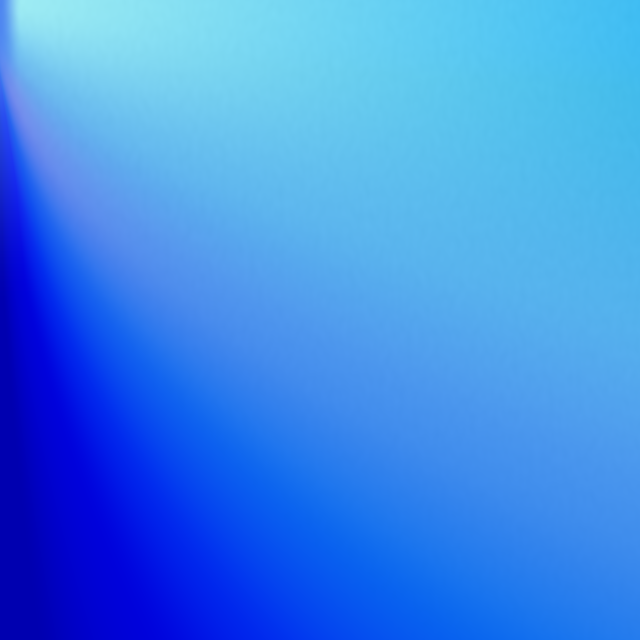
This background is drawn by a Shadertoy shader. Its source:

```glsl
// A soft fan of light: pale cyan at the top sinks through azure to deep blue.
// Bands follow parabolas opening from the upper left corner, coloured by a
// smooth ramp, then tinted with violet, a blue haze on the left and faint grain.

#define FAN_SPREAD 1.1
#define FAN_OFFSET 0.01
#define RAMP_OVERLAP 0.3
#define VIOLET_AMOUNT 0.24
#define VIOLET_REACH 0.2
#define RIM_WIDTH 0.034
#define GRAIN_AMOUNT 0.012
#define GRAIN_SCALE vec2(90.0, 55.0)

// Ramp stops: colour, then position across the fan
const int STOP_COUNT = 7;
const vec4 STOPS[STOP_COUNT] = vec4[STOP_COUNT](
    vec4(0.34, 0.69, 0.93, 0.48),
    vec4(0.30, 0.60, 0.93, 0.65),
    vec4(0.22, 0.53, 0.925, 0.82),
    vec4(0.03, 0.42, 0.935, 1.03),
    vec4(0.00, 0.19, 0.94, 1.35),
    vec4(0.00, 0.01, 0.885, 1.75),
    vec4(0.00, 0.00, 0.69, 3.10)
);

vec2 hashGradient(vec2 cell) {
    vec2 h = vec2(dot(cell, vec2(127.1, 311.7)), dot(cell, vec2(269.5, 183.3)));
    return 2.0 * fract(sin(h) * 43758.5) - 1.0;
}

float gradientNoise(vec2 p) {
    vec2 i = floor(p), f = fract(p);
    vec2 w = f * f * f * (f * (f * 6.0 - 15.0) + 10.0);
    vec2 e = vec2(0.0, 1.0);
    float low = mix(dot(hashGradient(i), f),
                    dot(hashGradient(i + e.yx), f - e.yx), w.x);
    float high = mix(dot(hashGradient(i + e.xy), f - e.xy),
                     dot(hashGradient(i + e.yy), f - e.yy), w.x);
    return mix(low, high, w.y);
}

// Overlapping steps keep the joins between stops free of visible creases
vec3 fanRamp(vec3 skyColour, float band) {
    vec3 colour = skyColour;
    float previous = 0.12;
    for (int i = 0; i < STOP_COUNT; i++) {
        float position = STOPS[i].w;
        float margin = RAMP_OVERLAP * (position - previous);
        float blend = smoothstep(previous - margin, position + margin, band);
        colour = mix(colour, STOPS[i].rgb, blend);
        previous = position;
    }
    return colour;
}

void mainImage(out vec4 fragColor, in vec2 fragCoord) {
    vec2 uv = fragCoord / iResolution.xy;
    float depth = 1.0 - uv.y;
    float band = depth / (FAN_SPREAD * sqrt(uv.x + FAN_OFFSET));

    // Main light, paler toward the left
    vec3 skyColour = vec3(0.63, 0.93, 0.955) - vec3(0.38, 0.19, 0.035) * uv.x;
    vec3 colour = fanRamp(skyColour, band);

    // Violet fringe where the light turns to blue
    float fringe = (band - 0.82) / 0.32;
    colour.r += VIOLET_AMOUNT * exp(-uv.x / VIOLET_REACH - fringe * fringe);

    // Blue haze over the upper part of the shadow
    float haze = smoothstep(0.48, 0.05, depth);
    colour = max(colour, mix(vec3(0.0, 0.0, 0.69), vec3(0.2, 0.38, 0.95), haze));

    // Blue rim in the upper left corner
    float rim = smoothstep(RIM_WIDTH, 0.0, uv.x) * smoothstep(0.2, 0.04, depth);
    colour = mix(colour, vec3(0.31, 0.53, 0.94), rim);

    // Faint grain, weaker in the shadow
    colour += GRAIN_AMOUNT * gradientNoise(uv * GRAIN_SCALE) * smoothstep(1.4, 0.4, band);

    fragColor = vec4(clamp(colour, 0.0, 1.0), 1.0);
}
```
